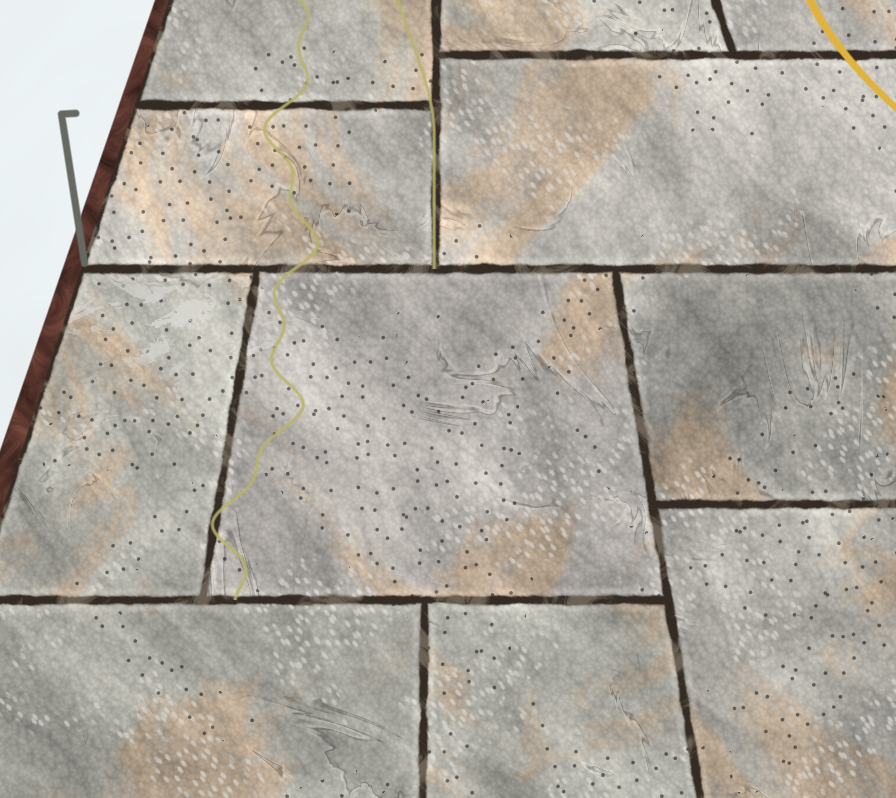
A WebGL 1 fragment shader for this texture:

```glsl
precision highp float;
uniform vec2 u_resolution;

const vec2 VANISH = vec2(0.55, -1.034);   // where the upright joints meet
const float WALL_EDGE = -0.327;
const float CURB_EDGE = -0.344;
const float JOINT = 0.0048;
const float UPPER_LEVEL = 0.70;
const float LOWER_LEVEL = 0.645;
const float CLOUDS = 0.14;
const float STREAKS = 0.10;
const float GRAIN = 0.17;
const vec3 STONE_TINT = vec3(1.012, 0.983, 0.955);
const vec3 RUST_TINT = vec3(1.07, 0.94, 0.80);
const vec3 MOSS_TINT = vec3(0.99, 1.0, 0.94);
const vec3 PALE = vec3(0.86, 0.85, 0.83);
const vec3 SOIL = vec3(0.20, 0.17, 0.14);
const vec3 DIRT = vec3(0.42, 0.38, 0.33);
const vec3 WALL = vec3(0.92, 0.945, 0.95);
const vec3 CURB = vec3(0.33, 0.20, 0.17);
const vec3 STRING = vec3(0.72, 0.70, 0.42);
const vec3 CABLE = vec3(0.88, 0.70, 0.25);
const vec3 ROD = vec3(0.40, 0.41, 0.38);
const mat2 TURN = mat2(0.8, 0.6, -0.6, 0.8);

vec2 slabLow, slabHigh;

vec2 hash2(vec2 p) {
  return fract(sin(vec2(dot(p, vec2(127.1, 311.7)), dot(p, vec2(269.5, 183.3)))) * 43758.5);
}

// Layered, warped sines, about -0.7 to 0.7
float waves(vec2 p) {
  float sum = 0.0, amp = 0.5;
  for (int i = 0; i < 6; i++) {
    p += 0.65 * sin(p.yx * 1.3 + float(i) * 1.7);
    sum += amp * sin(p.x) * sin(p.y);
    p = TURN * p * 1.9 + 3.1;
    amp *= 0.6;
  }
  return sum;
}

// Distance to the nearest scattered point
float cells(vec2 p) {
  vec2 cell = floor(p), f = fract(p);
  float nearest = 2.0;
  for (int y = -1; y <= 1; y++)
    for (int x = -1; x <= 1; x++) {
      vec2 o = vec2(float(x), float(y));
      nearest = min(nearest, length(o + hash2(cell + o) - f));
    }
  return nearest;
}

void cutX(float x, float at) { if (x < at) slabHigh.x = at; else slabLow.x = at; }
void cutY(float y, float at) { if (y < at) slabHigh.y = at; else slabLow.y = at; }

// Split the ground into slabs
void layout(vec2 g) {
  slabLow = vec2(WALL_EDGE, -1.0);
  slabHigh = vec2(2.0);
  cutY(g.y, 0.337);
  if (g.y < 0.337) {
    cutX(g.x, -0.003);
    cutY(g.y, g.x < -0.003 ? 0.132 : 0.069);
    if (g.x > 0.0 && g.y < 0.069) cutX(g.x, 0.335);
  } else {
    cutX(g.x, 0.161);
    cutY(g.y, g.x < 0.161 ? 0.752 : 0.632);
    if (g.x < 0.161) cutX(g.x, g.y < 0.752 ? -0.166 : -0.010);
  }
}

float segment(vec2 p, vec2 a, vec2 b) {
  vec2 d = b - a;
  return length(p - a - d * clamp(dot(p - a, d) / dot(d, d), 0.0, 1.0));
}

float stringPath(float y) {
  return 0.365 - 0.08 * smoothstep(0.4, 0.75, y) + 0.022 * sin(27.0 * y) + 0.013 * sin(63.0 * y + 1.0);
}

vec3 stone(vec2 p, float edge) {
  vec2 id = hash2(slabLow + slabHigh * 1.7);
  vec2 q = p + id * 9.0;
  vec2 slant = mat2(0.77, 0.64, -0.64, 0.77) * q;
  float cloud = waves(q * 7.0);
  float streak = waves(slant * vec2(34.0, 13.0));
  float grain = 0.5 * cells(q * 170.0) + 0.5 * cells(slant * vec2(110.0, 60.0));
  float level = (slabLow.y < 0.3 ? UPPER_LEVEL : LOWER_LEVEL) + 0.08 * (id.x - 0.5);
  level += CLOUDS * cloud + STREAKS * streak + GRAIN * (0.46 - grain);

  // Flaked layers: a dark step with a pale lip
  float layer = waves(slant * vec2(9.0, 6.0) + 4.0);
  float broken = smoothstep(0.0, 0.35, waves(q * 8.0 + 2.0));
  level += broken * (0.07 * smoothstep(0.05, 0.0, abs(layer - 0.05)) - 0.13 * smoothstep(0.03, 0.0, abs(layer)));

  float rust = smoothstep(0.08, 0.5, waves(q * 9.0 + 7.0) + 0.1 * streak);
  vec3 color = level * mix(mix(STONE_TINT, MOSS_TINT, 0.6 * id.y), RUST_TINT, 0.8 * rust);

  // Pale flecks, dark pits and smeared mortar
  float fleck = smoothstep(0.34, 0.12, cells(slant * vec2(95.0, 50.0))) * smoothstep(0.1, 0.4, waves(q * 14.0));
  color = mix(color, PALE, 0.65 * fleck);
  color *= 1.0 - 0.5 * smoothstep(0.12, 0.05, cells(q * 38.0)) * step(0.1, cloud);
  vec2 m = (p - vec2(0.22, 0.40)) / vec2(0.13, 0.06);
  float mortar = smoothstep(0.32, 0.48, waves(p * vec2(45.0, 75.0)) + 0.4 * exp(-dot(m, m)) - 0.12);
  color = mix(color, PALE, 0.8 * mortar * exp(-0.5 * dot(m, m)));
  color += 0.06 * smoothstep(0.006, 0.009, edge) * smoothstep(0.018, 0.010, edge);
  return color;
}

void main() {
  vec2 p = vec2(gl_FragCoord.x, u_resolution.y - gl_FragCoord.y) / u_resolution.y;
  float soft = max(0.0015, 1.0 / u_resolution.y);
  float depth = p.y - VANISH.y;
  vec2 ground = vec2((p.x - VANISH.x) / depth, p.y);
  layout(ground);

  // Slabs and joints
  vec2 size = vec2(depth, 1.0);
  vec2 inner = min((ground - slabLow) * size, (slabHigh - ground) * size);
  float edge = min(inner.x, inner.y) + 0.0025 * waves(p * 55.0);
  vec3 gap = mix(SOIL, DIRT, smoothstep(0.0, 0.5, waves(p * 40.0)));
  vec3 color = mix(gap, stone(p, edge), smoothstep(JOINT - soft, JOINT + 1.5 * soft, edge));

  // Curb and wall
  float curb = (WALL_EDGE - ground.x) * depth;
  color = mix(color, CURB * (1.0 + 0.5 * waves(p * 60.0)), smoothstep(-soft, soft, curb));
  float wall = (CURB_EDGE - ground.x) * depth;
  color = mix(color, WALL + 0.015 * waves(p * 6.0), smoothstep(-soft, soft, wall));

  // Rod with a hook
  float rod = min(segment(p, vec2(0.077, 0.143), vec2(0.106, 0.33)), segment(p, vec2(0.077, 0.143), vec2(0.095, 0.142)));
  color = mix(color, ROD, smoothstep(0.0045 + soft, 0.0045 - soft, rod));

  // Strings and cable
  float slope = (stringPath(p.y + 0.002) - stringPath(p.y - 0.002)) / 0.004;
  float cord = abs(p.x - stringPath(p.y)) / sqrt(1.0 + slope * slope) + step(0.752, p.y);
  float cord2 = abs(p.x - 0.484 - 0.06 * smoothstep(-0.08, 0.17, p.y)) + step(0.337, p.y);
  color = mix(color, STRING, 0.85 * smoothstep(0.002 + soft, 0.002 - soft, min(cord, cord2)));
  float cable = abs(p.x - 1.015 - 0.5 * p.y - 2.2 * p.y * p.y) * 0.78;
  color = mix(color, CABLE, smoothstep(0.0045 + soft, 0.0045 - soft, cable));

  gl_FragColor = vec4(clamp(color, 0.0, 1.0), 1.0);
}
```
